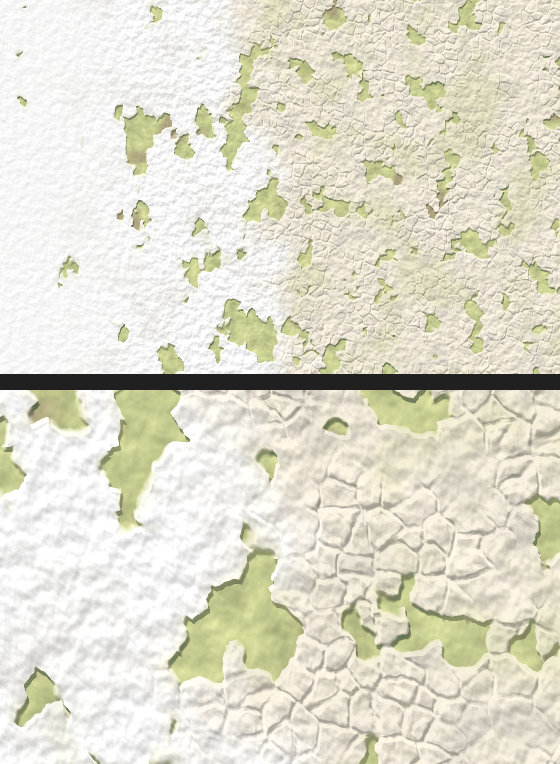
Top, the full canvas; bottom, a detail of the centre.
A Shadertoy shader for this texture:

```glsl
// Weathered wall: white plaster and cracked cream paint flaking off a pale green coat.

const vec3 WHITE  = vec3(0.967, 0.967, 0.966);
const vec3 CREAM  = vec3(0.915, 0.887, 0.825);
const vec3 STRAW  = vec3(0.865, 0.850, 0.735);
const vec3 GREY   = vec3(0.790, 0.780, 0.735);
const vec3 GREEN  = vec3(0.775, 0.795, 0.565);
const vec3 BROWN  = vec3(0.680, 0.640, 0.500);
const vec3 SHADOW = vec3(0.300, 0.380, 0.280);

const vec2  LIGHT_STEP = vec2(-0.0017, 0.0043); // offset towards the light
const float RELIEF     = 0.55;                  // strength of the shading
const float FLAKES     = 36.0;                  // large flakes per canvas height
const float CHIPS      = 78.0;                  // small chips per canvas height
const float LOSS_LEVEL = 0.150;                 // higher keeps more paint
const float CRACK_DEPTH = 0.50;
const int   SAMPLES    = 2;                     // antialiasing grid per axis

struct Surface {
    float height;
    float paint; // 1 where the top coat remains
    float cream; // 0 on white plaster, 1 on cream paint
    float loss;  // wear above (+) or below (-) the flaking level
    float tint;  // random value of each flake
};

vec2 hash2(vec2 p) {
    vec3 q = fract(p.xyx * vec3(0.1031, 0.1030, 0.0973));
    q += dot(q, q.yzx + 33.33);
    return fract((q.xx + q.yz) * q.zy);
}

float corner(vec2 cell, vec2 offset) {
    float angle = 6.2832 * hash2(cell).x;
    return dot(vec2(cos(angle), sin(angle)), offset);
}

float gradientNoise(vec2 p) {
    vec2 i = floor(p), f = fract(p), e = vec2(1.0, 0.0);
    vec2 u = f * f * f * (f * (f * 6.0 - 15.0) + 10.0);
    return mix(mix(corner(i, f), corner(i + e, f - e), u.x),
               mix(corner(i + e.yx, f - e.yx), corner(i + 1.0, f - 1.0), u.x), u.y);
}

float fbm(vec2 p) {
    float sum = 0.0, amplitude = 0.5;
    for (int i = 0; i < 4; i++) {
        sum += amplitude * gradientNoise(p);
        p = mat2(0.96, 0.28, -0.28, 0.96) * p * 2.03 + 17.3;
        amplitude *= 0.5;
    }
    return sum;
}

// Distance to the flake border (x) and centre of the flake (yz).
vec3 flakes(vec2 p) {
    vec2 cell = floor(p), centre = p;
    float nearest = 9.0, second = 9.0;
    for (int y = -1; y <= 1; y++)
    for (int x = -1; x <= 1; x++) {
        vec2 id = cell + vec2(x, y);
        vec2 point = id + hash2(id);
        float d = length(point - p);
        if (d < nearest) { second = nearest; nearest = d; centre = point; }
        else second = min(second, d);
    }
    return vec3(second - nearest, centre);
}

Surface wall(vec2 p) {
    Surface s;
    vec2 warped = p + 0.020 * vec2(fbm(p * 26.0), fbm(p * 26.0 + 41.0));
    vec3 flake = flakes(warped * FLAKES);
    vec3 chip = flakes(warped * CHIPS + 5.0);
    s.tint = hash2(floor(flake.yz * 64.0)).x;

    float border = 0.75 - 0.12 * p.y;
    s.cream = smoothstep(-0.07, 0.08, p.x - border + 0.30 * fbm(p * 5.0 + 3.0));

    // Whole flakes fall off together: wear is read partly at their centres.
    vec2 q = mix(warped, flake.yz / FLAKES, 0.5);
    float wear = mix(fbm(q * vec2(10.0, 5.5) + 60.0), fbm(q * vec2(13.0, 10.0) + 8.0), s.cream);
    float belt = (p.x - 0.60) / 0.22;
    wear += 0.035 * exp(-belt * belt) - 0.20 * (1.0 - smoothstep(0.05, 0.42, p.x));
    s.loss = wear - LOSS_LEVEL;
    s.paint = 1.0 - smoothstep(-0.008, 0.008, s.loss);

    // Cracks, uneven flakes and fine roughness of the top coat.
    float cracked = s.cream * smoothstep(-0.16, 0.10, fbm(p * 9.0 + 21.0));
    float crack = 1.0 - smoothstep(0.02, 0.16, flake.x);
    float curl = 0.32 * s.tint + 0.22 * hash2(floor(chip.yz * 64.0)).y;
    float rough = mix(0.35, 1.0, smoothstep(0.1, 0.6, p.x)) * fbm(p * 48.0);
    float coat = 1.0 + cracked * (curl - CRACK_DEPTH * crack) + 0.06 * (1.0 - s.cream) * curl;
    s.height = s.paint * coat + rough * mix(0.5, 1.0, s.paint);
    return s;
}

vec3 shadeWall(vec2 p) {
    Surface s = wall(p);
    float relief = s.height - wall(p + LIGHT_STEP).height;
    float blotch = fbm(p * 6.0 + 90.0), grain = gradientNoise(p * 150.0);

    // Top coat
    float streaks = gradientNoise(p * vec2(55.0, 3.0));
    vec3 plaster = WHITE + 0.012 * streaks;
    plaster = mix(plaster, GREY, 0.40 * smoothstep(0.02, 0.30, blotch) * smoothstep(0.0, 0.6, p.x));
    vec3 paint = mix(CREAM, STRAW, smoothstep(-0.05, 0.25, blotch + 0.10 * (p.x - 1.0)));
    paint = mix(paint, GREY, 0.45 * smoothstep(0.06, 0.28, fbm(p * 15.0 + 33.0)));
    paint *= 0.985 + 0.03 * s.tint;
    vec3 coat = mix(plaster, paint, s.cream);
    coat = mix(coat, STRAW, 0.45 * smoothstep(-0.05, 0.0, s.loss));

    // Exposed undercoat, with bare brown spots
    vec3 under = GREEN * (1.0 + 0.35 * fbm(p * 30.0));
    under = mix(under, BROWN, smoothstep(0.13, 0.20, fbm(p * 3.5 + 7.0)));

    vec3 color = mix(under, coat, s.paint) * (1.0 + 0.035 * grain * mix(0.4, 1.0, s.cream));
    color *= 1.0 + RELIEF * clamp(relief, -0.5, 0.14);
    float deep = smoothstep(0.45, 1.1, -relief) * smoothstep(-0.15, 0.25, fbm(p * 7.0 + 50.0));
    return mix(color, SHADOW, 0.75 * deep);
}

void mainImage(out vec4 fragColor, in vec2 fragCoord) {
    vec3 sum = vec3(0.0);
    for (int y = 0; y < SAMPLES; y++)
    for (int x = 0; x < SAMPLES; x++) {
        vec2 jitter = (vec2(x, y) + 0.5) / float(SAMPLES) - 0.5;
        sum += shadeWall((fragCoord + jitter) / iResolution.y);
    }
    fragColor = vec4(clamp(sum / float(SAMPLES * SAMPLES), 0.0, 1.0), 1.0);
}
```
